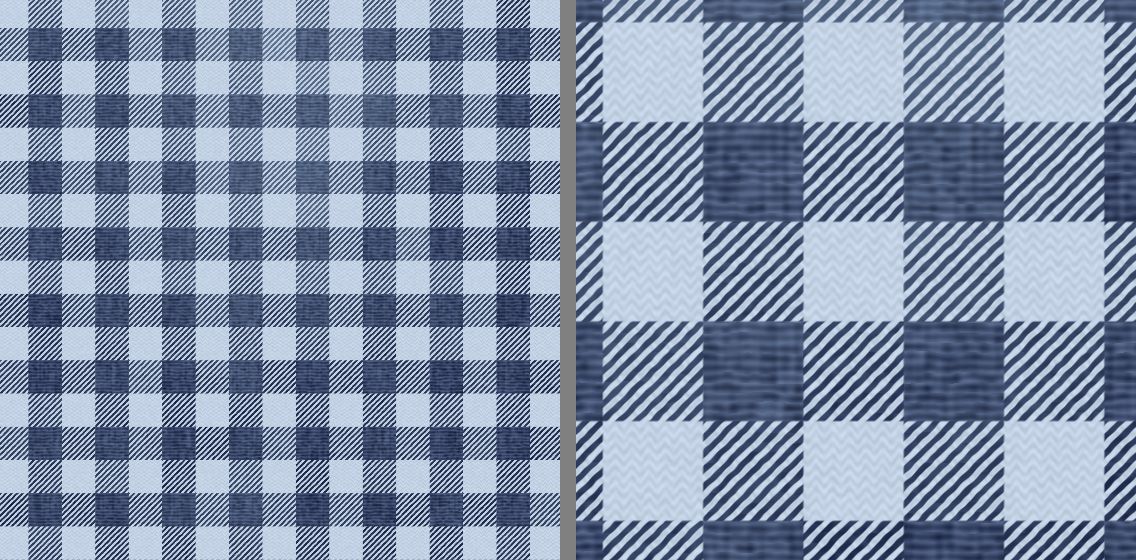
Left: the whole. Right: its middle third, enlarged.
Give the GLSL for this pattern, as a three.js fragment shader.

```glsl
// Woven navy and pale blue gingham with diagonal twill, slubby threads and a faded top centre.
varying vec2 vUv;

float hash(vec2 p) {
  p = fract(p * vec2(0.1031, 0.1137));
  p += dot(p, p.yx + 33.33);
  return fract((p.x + p.y) * p.x * 17.3);
}

float noise(vec2 p) {
  vec2 i = floor(p), f = fract(p);
  f = f * f * (3.0 - 2.0 * f);
  return mix(mix(hash(i), hash(i + vec2(1.0, 0.0)), f.x),
             mix(hash(i + vec2(0.0, 1.0)), hash(i + vec2(1.0)), f.x), f.y);
}

float wave(float x) {
  return 0.5 + 0.5 * cos(6.28318 * x);
}

// 1 over the first half of each repeat, 0 over the second
float band(float x) {
  return smoothstep(-0.007, 0.007, 0.25 - abs(fract(x + 0.25) - 0.5));
}

void main() {
  // One repeat is a dark band followed by a pale band
  vec2 grid = (vUv - vec2(0.0508, 0.0599)) / vec2(0.1194, 0.1187);
  vec2 cell = floor(grid * 2.0);
  float across = band(grid.x);
  float down = band(grid.y);

  // Broad wash fade, strongest at the top centre, with patchy wear per check
  vec2 fromFade = (vUv - vec2(0.48, 0.92)) / vec2(0.32, 0.42);
  float fade = exp(-dot(fromFade, fromFade));
  float patchy = hash(cell + 41.0);
  float wear = 0.55 * fade + 0.25 * patchy * patchy + 0.12 * (noise(vUv * 14.0) - 0.5);
  wear = clamp(wear, 0.0, 0.8);

  // Horizontal threads broken by slubs and a few vertical yarns
  float row = grid.y * 20.0 + 0.3 * noise(grid * 9.0);
  float slub = noise(vec2(grid.x * 22.0 + 7.0 * hash(vec2(floor(row), 3.0)), row * 1.2 + 60.0));
  float yarn = noise(vec2(grid.x * 34.0 + 90.0, grid.y * 3.0 + 50.0));
  float thread = 0.34 * wave(row) + 0.42 * slub + 0.24 * yarn;
  vec3 faded = vec3(0.43, 0.53, 0.64);
  vec3 navy = mix(vec3(0.05, 0.08, 0.20), vec3(0.36, 0.42, 0.57), thread);
  navy = mix(navy, faded * (0.65 + 0.5 * thread), wear * 0.85);

  // Pale cloth with fine rippled ribs
  float rib = wave(grid.y * 18.0 + 0.35 * sin(grid.x * 75.4));
  float grain = noise(grid * 46.0 + 30.0);
  vec3 pale = vec3(0.76, 0.82, 0.89) + 0.055 * (rib - 0.5) + 0.04 * (grain - 0.5);

  // Rising diagonal twill where a dark band crosses a pale one
  float diagonal = (grid.x - grid.y) * 12.0 + 0.12 * (noise(grid * 24.0 + 80.0) - 0.5);
  float stripe = smoothstep(0.26, 0.74, wave(diagonal));
  vec3 ink = mix(vec3(0.08, 0.11, 0.24), vec3(0.24, 0.30, 0.43), slub * 0.7);
  ink = mix(ink, faded, wear);
  vec3 twill = mix(pale, ink, stripe);

  vec3 color = mix(pale, twill, max(across, down));
  color = mix(color, navy, across * down);
  gl_FragColor = vec4(color, 1.0);
}
```
